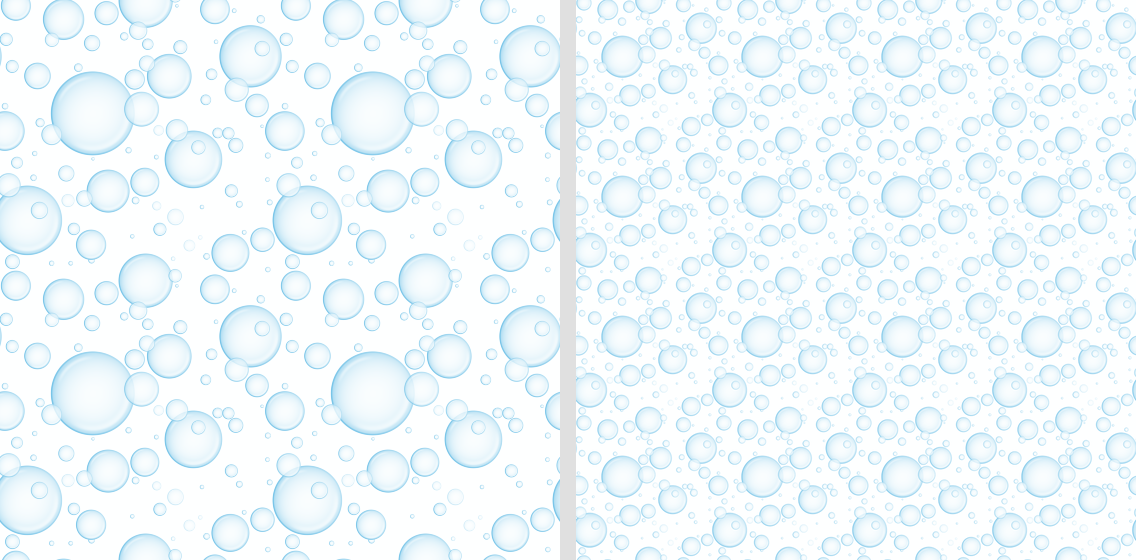
Left, the tile; right, the same tile 2 across and 2 down.
Give the GLSL for this pattern, as a Shadertoy shader.

```glsl
const float REPEATS = 2.0;
const float GRID = 10.0;
const int LARGE_COUNT = 5;
const int MAIN_COUNT = 10;
const vec3 PAPER = vec3(0.995, 1.0, 1.0);
const vec3 RIM_BLUE = vec3(0.47, 0.77, 0.91);

float hash(vec2 p) {
    return fract(sin(dot(p, vec2(127.1, 311.7))) * 43758.5453);
}

vec2 hash2(vec2 p) {
    return vec2(hash(p), hash(p + 17.3));
}

// Shortest offset on the repeating tile
vec2 wrapDelta(vec2 d) {
    return d - round(d);
}

// Large bubbles sit on a skewed lattice, medium ones in its gaps: xy centre, z radius
vec3 mainBubble(int index) {
    bool large = index < LARGE_COUNT;
    float i = float(large ? index : index - LARGE_COUNT);
    vec2 anchor = large ? vec2(0.307, 0.625) : vec2(0.607, 0.725);
    vec2 jitter = (hash2(vec2(float(index), 4.7)) - 0.5) * 0.06;
    float radius = large ? 0.15 * pow(i + 1.0, -0.27) : 0.08 - 0.003 * i;
    return vec3(fract(anchor - i * vec2(0.2, 0.4) + jitter), radius);
}

// Small bubbles clinging to a main one, or floating in front of it
vec3 satellite(vec3 parent, int index, int slot) {
    vec2 seed = vec2(float(index), 9.1 + float(slot) * 5.3);
    bool large = index < LARGE_COUNT;
    float present = large || (slot == 0 && hash(seed + 3.1) < 0.5) ? 1.0 : 0.0;
    float ratio = slot == 0 ? mix(0.3, 0.5, hash(seed)) : 0.25;
    float radius = parent.z * ratio;
    bool inside = slot == 1 && hash(seed + 6.7) > 0.5;
    float reach = inside ? parent.z * 0.45 : parent.z + radius * 0.4;
    float angle = 6.2832 * hash(seed + 1.9);
    return vec3(parent.xy + reach * vec2(cos(angle), sin(angle)), radius * present);
}

float gapTo(vec2 p, vec3 bubble) {
    return length(wrapDelta(p - bubble.xy)) - bubble.z;
}

// Free space around a point
float clearance(vec2 p) {
    float gap = 1.0;
    for (int i = 0; i < MAIN_COUNT; i++) {
        vec3 parent = mainBubble(i);
        gap = min(gap, gapTo(p, parent));
        for (int slot = 0; slot < 2; slot++) {
            vec3 child = satellite(parent, i, slot);
            if (child.z > 0.0) gap = min(gap, gapTo(p, child));
        }
    }
    return gap;
}

vec3 paintBubble(vec3 color, vec2 p, vec3 bubble, float opacity, float pixel) {
    float radius = bubble.z;
    vec2 d = wrapDelta(p - bubble.xy);
    float dist = length(d) - radius;
    if (radius < 0.003 || dist > pixel) return color;

    float s = min(length(d) / radius, 1.0);
    vec2 dir = d / max(length(d), 0.0001);
    float upperLeft = dot(dir, vec2(-0.6, 0.8));
    float lowerLeft = dot(dir, vec2(-0.8, -0.6));
    float lowerRight = dot(dir, vec2(0.6, -0.8));

    // Clear centre, blue wash from above, deep edge
    float tint = 0.03 + 0.2 * s * s + 0.32 * pow(s, 7.0);
    tint += 0.13 * s * s * max(upperLeft, 0.0);
    tint += 0.12 * pow(s, 6.0) * lowerLeft;

    // Pale crescent and a narrow glint
    float crescent = smoothstep(0.7, 0.84, s) * (1.0 - smoothstep(0.85, 0.92, s));
    tint *= 1.0 - 0.6 * crescent * smoothstep(0.1, 0.8, lowerRight);
    float glint = 1.0 - smoothstep(0.0, 0.07, abs(s - 0.85));
    tint *= 1.0 - 0.45 * glint * smoothstep(0.75, 0.97, upperLeft);

    // Soft rim line
    float width = max(0.003 + 0.014 * radius, pixel * 0.7);
    float rim = 1.0 - smoothstep(0.0, width, abs(dist + width * 0.6));
    tint += rim * (0.24 + 0.12 * lowerLeft);

    float cover = 1.0 - smoothstep(-0.6 * pixel, 0.6 * pixel, dist);
    vec3 glass = mix(PAPER, RIM_BLUE, clamp(tint, 0.0, 1.0));
    return mix(color, glass, cover * opacity);
}

// Loose bubbles of mixed size and strength, kept in the free space
vec3 paintLoose(vec3 color, vec2 p, float pixel) {
    for (int y = -1; y <= 1; y++) {
        for (int x = -1; x <= 1; x++) {
            vec2 cell = mod(floor(p * GRID) + vec2(x, y), GRID);
            vec2 center = (cell + 0.15 + 0.7 * hash2(cell + 2.3)) / GRID;
            float radius = mix(0.008, 0.056, pow(hash(cell + 31.7), 2.2));
            if (gapTo(p, vec3(center, radius)) > pixel) continue;
            radius = min(radius, clearance(center) - 0.006);
            float opacity = mix(0.35, 1.0, smoothstep(0.0, 0.3, hash(cell + 53.9)));
            color = paintBubble(color, p, vec3(center, radius), opacity, pixel);
        }
    }
    return color;
}

void mainImage(out vec4 fragColor, in vec2 fragCoord) {
    vec2 p = fract(fragCoord / iResolution.xy * REPEATS);
    float pixel = REPEATS / min(iResolution.x, iResolution.y);
    vec3 color = paintLoose(PAPER, p, pixel);
    for (int i = 0; i < MAIN_COUNT; i++) {
        vec3 parent = mainBubble(i);
        color = paintBubble(color, p, parent, 1.0, pixel);
        for (int slot = 0; slot < 2; slot++)
            color = paintBubble(color, p, satellite(parent, i, slot), 0.8, pixel);
    }
    fragColor = vec4(color, 1.0);
}
```
